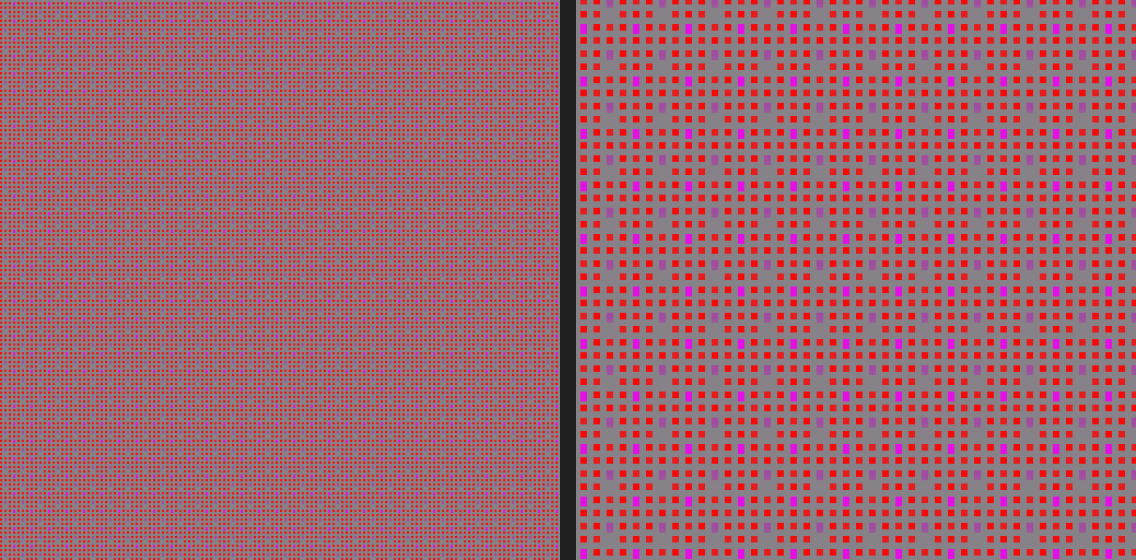
Left, the full canvas; right, a detail of the centre.
This pattern is drawn by a Shadertoy shader. Its source:

```glsl
const float REPEATS = 32.0;                   // tiles across and down
const float CELLS = 4.0;                      // dots per tile side
const vec2 DOT_CENTER = vec2(0.25, 0.75);     // first dot, in cells from the tile's top left
const vec2 DOT_HALF = vec2(0.25);
const vec2 STREAK_HALF = vec2(0.25, 0.375);
const vec2 STREAK_SHIFT = vec2(0.0, 0.125);   // streaks hang below their dot
const vec2 MAGENTA_CELL = vec2(3.0, 0.0);
const vec2 FADED_CELL = vec2(1.0, 2.0);
const vec2 EMPTY_CELL = vec2(1.0, 3.0);

const vec3 GROUND = vec3(0.53, 0.51, 0.53);
const vec3 RED_BRIGHT = vec3(0.96, 0.04, 0.04);
const vec3 RED_SOFT = vec3(0.90, 0.11, 0.11);
const vec3 MAGENTA = vec3(0.89, 0.06, 0.89);
const vec3 FADED_HEAD = vec3(0.63, 0.30, 0.63);
const vec3 FADED_TAIL = vec3(0.61, 0.34, 0.61);

// Antialiased box; pixel is the size of one pixel in cells
float boxMask(vec2 p, vec2 halfSize, float pixel) {
    vec2 coverage = clamp((halfSize - abs(p)) / pixel + 0.5, 0.0, 1.0);
    return coverage.x * coverage.y;
}

// Shortest offset from a centre, wrapping around the tile
vec2 wrapOffset(vec2 p, vec2 center) {
    return mod(p - center + 0.5 * CELLS, CELLS) - 0.5 * CELLS;
}

float isCell(vec2 id, vec2 cell) {
    vec2 d = abs(id - cell);
    return step(d.x + d.y, 0.5);
}

void mainImage(out vec4 fragColor, in vec2 fragCoord) {
    vec2 uv = fragCoord / iResolution.xy;
    float pixel = REPEATS * CELLS / min(iResolution.x, iResolution.y);

    // Tile coordinates in cells, counted down from the top
    vec2 p = fract(vec2(uv.x, 1.0 - uv.y) * REPEATS) * CELLS;

    // Red dot grid in two alternating tones
    vec2 nearest = floor(p - DOT_CENTER + 0.5);
    vec2 id = mod(nearest, CELLS);
    float hasDot = 1.0 - isCell(id, MAGENTA_CELL) - isCell(id, FADED_CELL) - isCell(id, EMPTY_CELL);
    float dotMask = hasDot * boxMask(p - DOT_CENTER - nearest, DOT_HALF, pixel);
    vec3 red = mix(RED_BRIGHT, RED_SOFT, mod(id.x + id.y, 2.0));
    vec3 color = mix(GROUND, red, dotMask);

    // Magenta streak
    vec2 toMagenta = wrapOffset(p, MAGENTA_CELL + DOT_CENTER);
    color = mix(color, MAGENTA, boxMask(toMagenta - STREAK_SHIFT, STREAK_HALF, pixel));

    // Faded streak with a paler tail
    vec2 toFaded = wrapOffset(p, FADED_CELL + DOT_CENTER);
    color = mix(color, FADED_TAIL, boxMask(toFaded - STREAK_SHIFT, STREAK_HALF, pixel));
    color = mix(color, FADED_HEAD, boxMask(toFaded, DOT_HALF, pixel));

    fragColor = vec4(color, 1.0);
}
```
